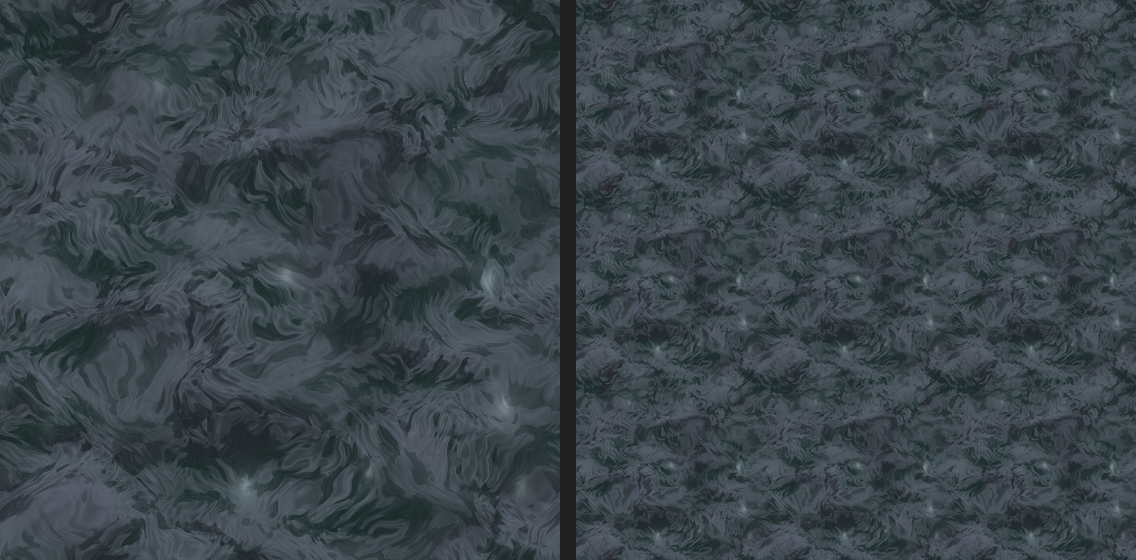
Left: one tile. Right: repeated 3 by 3.
Give the GLSL for this texture, as a three.js fragment shader.

```glsl
// Dark slate-green rippled water with broken wrinkles and a few soft glints, tiling.
#define WARP 0.06           // how far the large folds bend the surface
#define CONTRAST 0.74       // half range of height mapped to the tone ramp
#define BIAS 0.16           // raises or lowers the overall brightness
#define STREAK_DEPTH 0.85
#define GLINT_GRID 5.0      // whole number of glint cells across
#define GLINT_SHARE 0.24
#define DEEP vec3(0.122, 0.160, 0.170)
#define MIDDLE vec3(0.226, 0.266, 0.289)
#define CREST vec3(0.350, 0.390, 0.436)
#define ALGAE vec3(-0.015, 0.010, -0.004)
#define MAUVE vec3(0.009, -0.007, 0.002)
#define GLINT vec3(0.29, 0.31, 0.31)

varying vec2 vUv;

float hash(vec2 cell) {
  vec3 p = fract(cell.xyx * vec3(0.1031, 0.1030, 0.0973));
  p += dot(p, p.yzx + 33.33);
  return fract((p.x + p.y) * p.z);
}

// Slope contribution of one lattice corner, wrapped to the period.
float corner(vec2 cell, vec2 offset, vec2 period, float seed) {
  vec2 wrapped = floor(mod(cell + 0.5, period));
  float angle = 6.28318 * hash(wrapped + seed);
  return dot(vec2(cos(angle), sin(angle)), offset);
}

float noise(vec2 uv, vec2 period, float seed) {
  vec2 p = uv * period;
  vec2 c = floor(p);
  vec2 f = p - c;
  vec2 s = f * f * f * (f * (f * 6.0 - 15.0) + 10.0);
  vec2 e = vec2(1.0, 0.0);
  float low = mix(corner(c, f, period, seed),
                  corner(c + e, f - e, period, seed), s.x);
  float high = mix(corner(c + e.yx, f - e.yx, period, seed),
                   corner(c + 1.0, f - 1.0, period, seed), s.x);
  return mix(low, high, s.y);
}

// Three octaves of wrapped noise.
float layers(vec2 uv, vec2 period, float seed) {
  float sum = 0.0;
  float gain = 1.0;
  for (int i = 0; i < 3; i++) {
    sum += gain * noise(uv, period, seed);
    period *= 2.0;
    gain *= 0.5;
    seed += 17.0;
  }
  return sum;
}

// Short strokes that lean up or down; whole-number shear keeps them tiling.
float streaks(vec2 uv, vec2 period, float lean, float seed) {
  float rising = noise(vec2(uv.x, uv.y - uv.x), period, seed);
  float falling = noise(vec2(uv.x, uv.y + uv.x), period, seed + 29.0);
  return mix(rising, falling, lean);
}

// Rare upright soft spots, one at most in each wrapped cell.
float glints(vec2 uv) {
  vec2 p = uv * GLINT_GRID;
  vec2 home = floor(p);
  float light = 0.0;
  for (int y = -1; y <= 1; y++) {
    for (int x = -1; x <= 1; x++) {
      vec2 cell = home + vec2(float(x), float(y));
      vec2 id = floor(mod(cell + 0.5, GLINT_GRID));
      vec2 center = cell + 0.2 + 0.6 * vec2(hash(id + 211.0), hash(id + 223.0));
      vec2 d = (p - center) * vec2(19.0, 12.0);
      float strength = step(hash(id + 239.0), GLINT_SHARE) * mix(0.4, 1.0, hash(id + 251.0));
      float r2 = dot(d, d);
      light += strength * (0.6 * exp(-r2) + 0.3 * exp(-0.12 * r2));
    }
  }
  return light;
}

void main() {
  // Large folds bend everything, small crumples break up the strokes.
  vec2 bend = vec2(layers(vUv, vec2(4.0, 5.0), 3.0), layers(vUv, vec2(4.0, 6.0), 71.0));
  vec2 folded = vUv + WARP * bend;
  vec2 crumpled = folded + 0.010 * vec2(noise(vUv, vec2(23.0), 131.0),
                                       noise(vUv, vec2(29.0), 149.0));

  // Broad patches, mid-sized ripples and fine leaning strokes.
  float broad = layers(folded, vec2(4.0, 7.0), 23.0);
  float ripple = layers(crumpled, vec2(15.0, 25.0), 41.0);
  float lean = smoothstep(-0.10, 0.10, noise(folded, vec2(7.0, 9.0), 113.0));
  float streak = streaks(crumpled, vec2(25.0, 52.0), lean, 97.0);
  float fine = streaks(crumpled, vec2(52.0, 94.0), lean, 59.0);
  float rough = smoothstep(-0.25, 0.2, noise(folded, vec2(6.0, 8.0), 163.0));

  // Dark hollows are broken into islands with crisp rims.
  float hollow = smoothstep(0.07, 0.20, 0.9 * ripple + 0.75 * streak + 0.4 * fine - 0.3 * broad);
  // Small dark flecks and thin pale crests ride on the strokes.
  float fleck = smoothstep(0.10, 0.24, 0.7 * streak + 0.8 * fine - 0.2 * ripple);
  float crest = 1.0 - smoothstep(0.0, 0.10, abs(streak - 0.5 * ripple + 0.3 * fine));
  float height = BIAS + 0.52 * broad - 0.10 * ripple;
  height -= 0.46 * hollow * mix(0.6, 1.0, rough);
  height -= 0.38 * fleck * mix(0.25, 1.0, rough);
  height += STREAK_DEPTH * (0.3 * streak + 0.75 * fine) * mix(0.5, 1.0, rough);
  height += 0.17 * crest * mix(0.3, 1.0, rough);
  float tone = smoothstep(-CONTRAST, CONTRAST, height);

  // Slate ramp, tinted green in the hollows and mauve in some patches.
  vec3 color = mix(DEEP, MIDDLE, min(tone * 2.0, 1.0));
  color = mix(color, CREST, max(tone * 2.0 - 1.0, 0.0));
  float hue = layers(folded, vec2(4.0, 6.0), 197.0);
  color += ALGAE * smoothstep(-0.25, 0.35, hue) * (1.0 - tone);
  color += MAUVE * smoothstep(0.0, 0.4, -hue);
  color += GLINT * glints(vUv + 0.15 * WARP * bend) * mix(0.7, 1.0, tone);
  gl_FragColor = vec4(color, 1.0);
}
```
